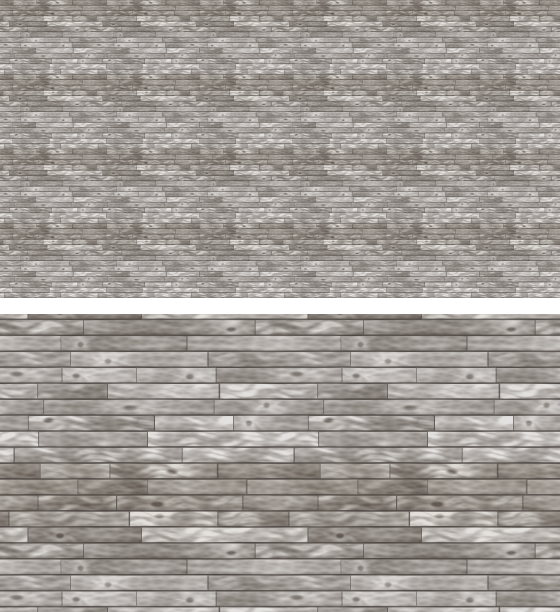
Top, the full canvas; bottom, a detail of the centre.
A WebGL 2 fragment shader for this texture:

```glsl
#version 300 es
precision highp float;
// Weathered grey plank cladding: a tile of staggered boards, repeated 6 x 4.
// Each row is cut into boards by a periodic warp; layered sines draw the grain,
// and wrapping cellular noise adds pale wear and fine speckle.
uniform vec2 u_resolution;
out vec4 fragColor;

const float TAU = 6.2831853;
const vec2 REPEATS = vec2(6.0, 4.0);
const float ROWS = 14.0;
const float TILE_WIDTH = 17.57;   // tile width measured in board heights
const vec3 SHADOW = vec3(0.30, 0.275, 0.26);
const vec3 DARK_WOOD = vec3(0.43, 0.40, 0.375);
const vec3 PALE_WOOD = vec3(0.87, 0.86, 0.85);

float hash(vec2 p) {
    vec3 q = fract(p.xyx * vec3(0.1031, 0.1030, 0.0973));
    q += dot(q, q.yzx + 33.33);
    return fract((q.x + q.y) * q.z);
}

// Distance to the nearest scattered point; the lattice wraps at period.
float cellular(vec2 p, vec2 period) {
    vec2 cell = floor(p);
    float nearest = 2.0;
    for (int y = -1; y <= 1; y++) {
        for (int x = -1; x <= 1; x++) {
            vec2 corner = cell + vec2(x, y);
            vec2 id = mod(corner, period);
            vec2 point = corner + vec2(hash(id + 3.1), hash(id + 47.7));
            nearest = min(nearest, distance(p, point));
        }
    }
    return nearest;
}

// Long wavy streaks running along a board, in about -1..1.
float grain(vec2 p, float seed) {
    float phase = seed * 40.0;
    float bend = 0.9 * sin(p.x * 0.6 + phase) + 0.5 * sin(p.x * 1.5 + phase * 1.7);
    float w = p.y * 8.0 + bend + phase;
    return 0.5 * sin(w)
         + 0.3 * sin(w * 2.1 + p.x * 0.5)
         + 0.2 * sin(p.x * 3.1 + p.y * 14.0 + 2.0 * bend);
}

// Coverage of a line with the given half width.
float line(float d, float halfWidth, float blur) {
    return 1.0 - smoothstep(halfWidth - blur, halfWidth + blur, d);
}

vec3 planks(vec2 uv, float blur) {
    vec2 tile = fract(uv * REPEATS);
    float row = floor(tile.y * ROWS);
    float across = fract(tile.y * ROWS);

    // Cut the row into two or three boards of unequal length.
    float count = 2.0 + step(0.55, hash(vec2(row, 5.0)));
    float along = tile.x + hash(vec2(row, 11.0));
    along = fract(along + 0.06 * sin(TAU * (along + hash(vec2(row, 19.0)))));
    float board = floor(along * count);
    float inBoard = fract(along * count);
    vec2 id = vec2(row, board + 23.0);
    float seed = hash(id);
    float lengthInRows = TILE_WIDTH / count;
    vec2 p = vec2(inBoard * lengthInRows, across);

    // A small knot on some boards pushes the grain aside.
    vec2 knotAt = vec2(lengthInRows * mix(0.15, 0.85, hash(id + 7.0)),
                       mix(0.3, 0.7, hash(id + 13.0)));
    vec2 toKnot = (p - knotAt) * vec2(0.6, 1.0);
    float knotDist = length(toKnot);
    float hasKnot = step(0.5, hash(id + 29.0));
    float swirl = hasKnot * exp(-knotDist * knotDist * 3.0);
    float streak = grain(p + vec2(0.0, 0.6 * swirl * sign(toKnot.y)), seed);

    // Boards grow paler toward the bottom of the tile.
    float tone = 0.49 + mix(0.12, -0.12, row / (ROWS - 1.0));
    tone += 0.42 * (seed - 0.5) + 0.14 * streak;
    tone += 0.09 * sin(p.x * 0.9 + seed * 30.0);

    // Long pale flaking follows the grain, stronger on some boards.
    vec2 wearGrid = vec2(8.0, 28.0);
    float drift = 0.35 * sin(TAU * (tile.x * 5.0 + tile.y * 3.0));
    float flake = cellular(tile * wearGrid + vec2(0.0, drift), wearGrid);
    float wear = smoothstep(0.5, 0.1, flake + 0.14 * streak);
    float worn = hash(id + 37.0);
    tone += wear * mix(0.06, 0.5, worn * worn);
    vec2 speckGrid = vec2(24.0, 56.0);
    tone += 0.28 * (cellular(tile * speckGrid, speckGrid) - 0.48);

    // Knot core, pale halo and rounded board edges.
    tone += 0.25 * swirl - 0.6 * hasKnot * smoothstep(0.24, 0.06, knotDist);
    tone += 0.08 * smoothstep(0.6, 0.9, across) - 0.14 * smoothstep(0.35, 0.0, across);
    vec3 wood = mix(DARK_WOOD, PALE_WOOD, clamp(tone, -0.1, 1.05));
    wood *= mix(vec3(1.0, 0.995, 0.98), vec3(1.0), smoothstep(12.0, 6.0, row));

    // Gaps between rows fade in and out; board ends are thin and soft.
    float fade = 0.5 + 0.5 * sin(p.x * 1.1 + seed * 50.0) * sin(p.x * 0.37 + row);
    float rowGap = line(min(across, 1.0 - across), 0.05, blur);
    float endGap = line(min(inBoard, 1.0 - inBoard) * lengthInRows, 0.03, blur);
    float gap = max(rowGap * mix(0.6, 1.0, fade), endGap * mix(0.5, 0.9, worn));
    return mix(wood, SHADOW, gap);
}

void main() {
    float blur = 0.35 * ROWS * REPEATS.y / u_resolution.y;
    vec3 color = vec3(0.0);
    // Average four samples per pixel to smooth the fine grain.
    for (int y = 0; y < 2; y++) {
        for (int x = 0; x < 2; x++) {
            vec2 offset = vec2(x, y) * 0.5 - 0.25;
            color += planks((gl_FragCoord.xy + offset) / u_resolution, blur);
        }
    }
    fragColor = vec4(color * 0.25, 1.0);
}
```
